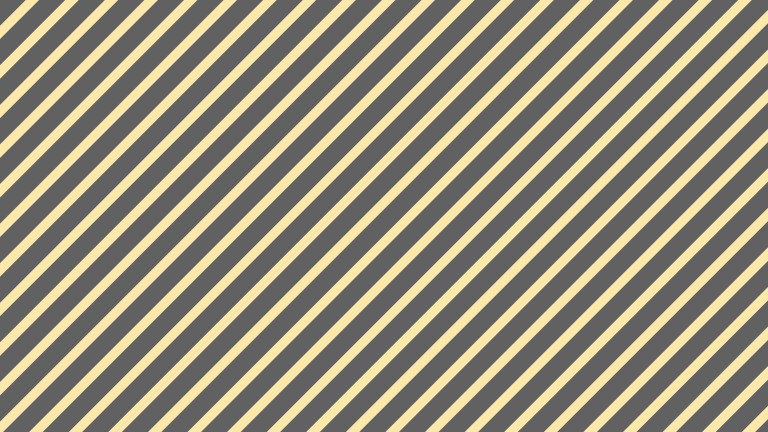
Reproduce this pattern procedurally as a Shadertoy shader.

```glsl
// Signed distance to the nearest stripe of a diagonal set
float stripeDistance(vec2 p, float period, float width) {
    float across = (p.x - p.y + 0.925) * inversesqrt(2.0);
    float offset = (fract(across / period + 0.5) - 0.5) * period;
    return abs(offset) - 0.5 * width;
}

void mainImage(out vec4 fragColor, in vec2 fragCoord) {
    vec2 p = fragCoord / iResolution.y;
    float pixel = 1.0 / iResolution.y;

    vec3 charcoal = vec3(0.38);
    vec3 cream = vec3(0.99, 0.91, 0.67);

    // Stripes rising to the right, about a third of each repeat
    float period = 0.0648;
    float d = stripeDistance(p, period, 0.34 * period);
    float coverage = clamp(0.5 - d / pixel, 0.0, 1.0);

    fragColor = vec4(mix(charcoal, cream, coverage), 1.0);
}
```
